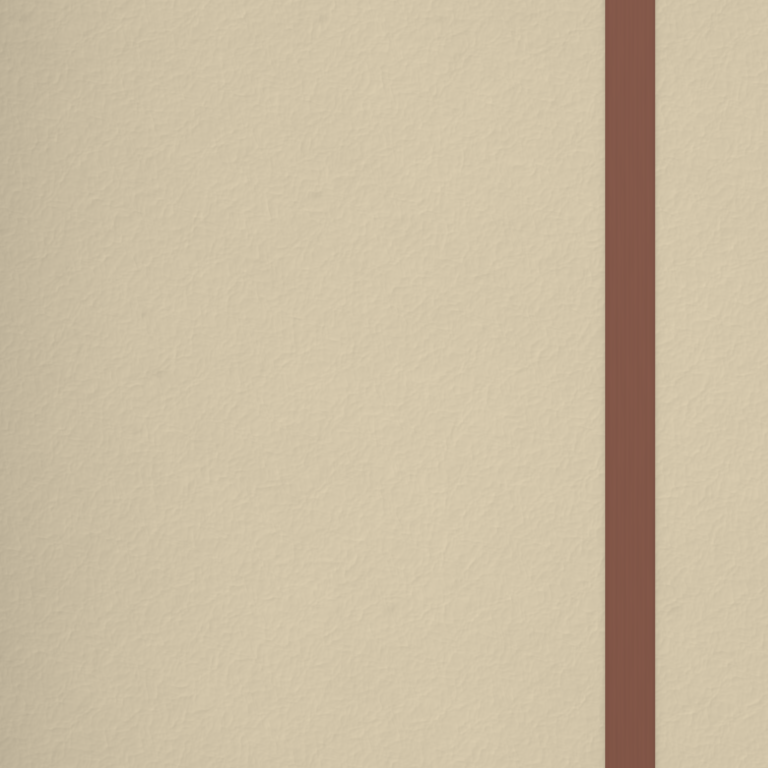
A Shadertoy shader for this texture:

```glsl
// Warm grained paper crossed by one vertical russet ribbon near the right side.

const vec3 PAPER = vec3(0.830, 0.778, 0.668);
const vec3 RIBBON = vec3(0.512, 0.338, 0.280);
const float RIBBON_LEFT = 0.788;
const float RIBBON_RIGHT = 0.853;

vec2 hash2(vec2 cell) {
    vec3 q = fract(cell.xyx * vec3(0.1031, 0.1030, 0.0973));
    q += dot(q, q.yzx + 33.33);
    return fract((q.xx + q.yz) * q.zy);
}

// Rounded cellular noise: a soft minimum of squared point distances
float softCellular(vec2 p) {
    vec2 cell = floor(p);
    vec2 local = fract(p);
    float sum = 0.0;
    for (int y = -1; y <= 1; y++) {
        for (int x = -1; x <= 1; x++) {
            vec2 offset = vec2(x, y);
            vec2 d = offset + hash2(cell + offset) - local;
            sum += exp(-7.0 * dot(d, d));
        }
    }
    return -log(sum + 0.001) / 7.0;
}

// Turned and bent sine layers, roughly in -1..1
float layeredSines(vec2 p) {
    float sum = 0.0;
    float weight = 0.5;
    for (int i = 0; i < 5; i++) {
        sum += weight * sin(p.x + 1.3 * sin(p.y)) * cos(p.y + 0.9 * sin(p.x));
        p = mat2(1.36, 1.18, -1.18, 1.36) * p + 2.7;
        weight *= 0.64;
    }
    return sum;
}

// Pebbled surface height
float paperHeight(vec2 uv) {
    vec2 bent = uv + 0.002 * vec2(sin(uv.y * 93.0 + 4.0 * sin(uv.x * 37.0)),
                                  sin(uv.x * 81.0 + 4.0 * sin(uv.y * 43.0)));
    return 0.45 * softCellular(bent * 74.0)
         + 0.50 * softCellular(bent * 131.0 + 17.0)
         + 0.25 * softCellular(bent * 215.0 + 41.0);
}

// Slope of the surface along the light direction
float relief(vec2 uv, vec2 toLight) {
    vec2 stepUv = toLight * 0.0014;
    return paperHeight(uv - stepUv) - paperHeight(uv + stepUv);
}

// Rare, small, smudged flecks
float flecks(vec2 uv, float density) {
    vec2 p = uv * density;
    vec2 seed = hash2(floor(p) + 71.0);
    vec2 d = fract(p) - mix(vec2(0.3), vec2(0.7), seed.yx);
    d = vec2(d.x + d.y, 2.0 * (d.y - d.x * 0.6));
    return step(0.92, seed.x) * exp(-dot(d, d) * 55.0);
}

vec3 paperColor(vec2 uv) {
    float broad = layeredSines(uv * 7.0 + 1.5);
    float fine = layeredSines(uv * 46.0 + 8.0);
    float grain = relief(uv, normalize(vec2(-0.7, 0.7)));
    float shade = 1.0 + 0.009 * broad + 0.007 * fine + 0.085 * grain;

    // Dim left margin and slightly dim corners
    shade -= 0.065 * exp(-uv.x * 9.0);
    shade -= 0.022 * smoothstep(0.45, 0.0, uv.x);
    vec2 fromCentre = uv - vec2(0.60, 0.52);
    shade -= 0.03 * dot(fromCentre, fromCentre);
    shade -= 0.035 * flecks(uv, 13.0);
    return PAPER * shade;
}

// Ribbon colour; across runs from 0 to 1 between its two edges
vec3 ribbonColor(float across, float height) {
    float threads = 0.6 * sin(across * 75.0 + 0.4 * sin(height * 9.0))
                  + 0.4 * sin(across * 43.0 + 1.0);
    float weave = layeredSines(vec2(across * 17.0, height * 24.0));
    float rim = exp(-min(across, 1.0 - across) * 26.0);
    float shade = 1.0 + 0.012 * threads + 0.012 * weave - 0.07 * rim;
    shade += 0.025 * (height - 0.5);
    return RIBBON * shade + vec3(0.0, 0.004, 0.006) * height;
}

void mainImage(out vec4 fragColor, in vec2 fragCoord) {
    vec2 uv = fragCoord / iResolution.xy;
    float soft = 0.9 / iResolution.x;

    // Signed distance to the ribbon
    float ribbonWidth = RIBBON_RIGHT - RIBBON_LEFT;
    float across = clamp((uv.x - RIBBON_LEFT) / ribbonWidth, 0.0, 1.0);
    float centre = 0.5 * (RIBBON_LEFT + RIBBON_RIGHT);
    float edge = abs(uv.x - centre) - 0.5 * ribbonWidth;

    // Contact shadow, then the ribbon over the paper
    float shadow = 0.09 * exp(-max(edge, 0.0) * 320.0);
    vec3 color = paperColor(uv) * (1.0 - shadow);
    float cover = 1.0 - smoothstep(-soft, soft, edge);
    color = mix(color, ribbonColor(across, uv.y), cover);
    fragColor = vec4(color, 1.0);
}
```
